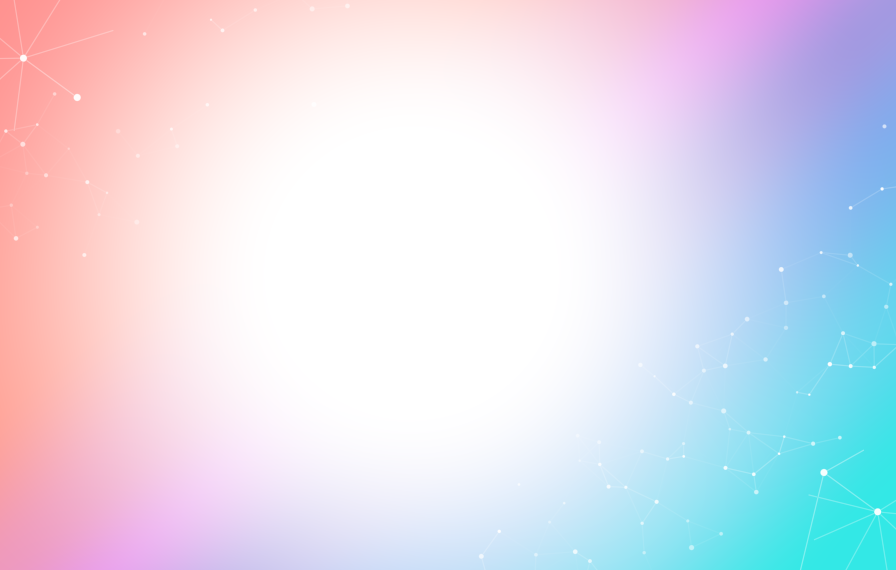
Reproduce this background procedurally as a WebGL 2 fragment shader.

```glsl
#version 300 es
precision highp float;

uniform vec2 u_resolution;
out vec4 fragColor;

const float CELL = 0.054;

float hash(vec2 p) {
  return fract(sin(dot(p, vec2(127.1, 311.7))) * 43758.5453);
}

// Position across the diagonal, from warm upper left to cool lower right
float across(vec2 p) {
  return dot(p, vec2(0.669, -0.743));
}

vec3 diagonalGradient(float s) {
  vec3 c = mix(vec3(1.0, 0.57, 0.56), vec3(1.0, 0.61, 0.56), smoothstep(-0.7, -0.25, s));
  c = mix(c, vec3(0.93, 0.60, 0.75), smoothstep(-0.22, 0.03, s));
  c = mix(c, vec3(0.90, 0.58, 0.92), smoothstep(0.0, 0.15, s));
  c = mix(c, vec3(0.64, 0.60, 0.88), smoothstep(0.12, 0.32, s));
  c = mix(c, vec3(0.50, 0.68, 0.93), smoothstep(0.3, 0.5, s));
  c = mix(c, vec3(0.38, 0.84, 0.93), smoothstep(0.45, 0.75, s));
  return mix(c, vec3(0.20, 0.91, 0.90), smoothstep(0.7, 0.95, s));
}

float dotShape(vec2 p, vec2 centre, float radius, float px) {
  return 1.0 - smoothstep(radius - px, radius + px, length(p - centre));
}

float lineShape(vec2 p, vec2 a, vec2 b, float px) {
  vec2 ab = b - a;
  float t = clamp(dot(p - a, ab) / dot(ab, ab), 0.0, 1.0);
  return 1.0 - smoothstep(0.0, 0.0008 + px, length(p - a - ab * t));
}

// Jittered node of a cell: xy is its place, z its strength (0 if absent)
vec3 node(vec2 cell) {
  vec2 jitter = vec2(hash(cell), hash(cell + 17.3));
  vec2 pos = (cell + 0.1 + 0.8 * jitter) * CELL;
  float s = across(pos);
  float warm = smoothstep(-0.68, -0.52, s) * (1.0 - smoothstep(-0.46, -0.2, s));
  warm *= smoothstep(0.38, 0.5, pos.y);
  float cool = smoothstep(0.42, 0.58, s) * (1.0 - smoothstep(0.76, 0.88, s));
  float chance = 0.6 * warm + 0.75 * cool;
  float strength = (0.4 + 0.6 * hash(cell + 5.9)) * (pos.x < 0.7 ? 0.75 : 1.0);
  return vec3(pos, hash(cell + 41.7) < chance ? strength : 0.0);
}

// Scattered nodes joined to their close neighbours
float network(vec2 p, float px) {
  float light = 0.0;
  vec2 home = floor(p / CELL);
  for (int y = -1; y <= 1; y++) {
    for (int x = -1; x <= 1; x++) {
      vec2 cell = home + vec2(x, y);
      vec3 a = node(cell);
      if (a.z == 0.0) continue;
      float radius = mix(0.0018, 0.0046, hash(cell + 73.1));
      light = max(light, a.z * dotShape(p, a.xy, radius, px));
      for (int k = 0; k < 4; k++) {
        vec3 b = node(cell + (k == 3 ? vec2(1, 0) : vec2(k - 1, 1)));
        float near = 1.0 - smoothstep(0.05, 0.09, distance(a.xy, b.xy));
        light = max(light, 0.3 * near * a.z * b.z * lineShape(p, a.xy, b.xy, px));
      }
    }
  }
  return light;
}

// Large node with a fan of thin rays
float hub(vec2 p, vec2 centre, float startAngle, float spread, float px) {
  float light = 0.95 * dotShape(p, centre, 0.0062, px);
  for (int i = 0; i < 7; i++) {
    float angle = startAngle + spread * float(i) / 7.0;
    float reach = 0.09 + 0.12 * hash(centre + float(i));
    vec2 tip = centre + reach * vec2(cos(angle), sin(angle));
    light = max(light, 0.28 * lineShape(p, centre, tip, px));
  }
  return light;
}

void main() {
  vec2 p = gl_FragCoord.xy / u_resolution.y;
  p.x *= 1.567 * u_resolution.y / u_resolution.x;
  float px = 0.8 / u_resolution.y;

  // Coloured rim around a soft white centre
  float rim = smoothstep(0.23, 0.9, distance(p, vec2(0.72, 0.52)));
  vec3 color = mix(vec3(1.0), diagonalGradient(across(p)), rim);

  // Nodes, hubs and the links between hubs
  vec2 warmA = vec2(0.041, 0.898), warmB = vec2(0.135, 0.829);
  vec2 coolA = vec2(1.441, 0.171), coolB = vec2(1.535, 0.102);
  float light = network(p, px);
  light = max(light, hub(p, warmA, 0.3, 5.0, px));
  light = max(light, 0.95 * dotShape(p, warmB, 0.0062, px));
  light = max(light, hub(p, coolB, 2.9, 4.6, px));
  light = max(light, 0.95 * dotShape(p, coolA, 0.0062, px));
  light = max(light, 0.35 * lineShape(p, warmA, warmB, px));
  light = max(light, 0.35 * lineShape(p, coolA, coolB, px));
  light = max(light, 0.35 * lineShape(p, coolA, vec2(1.4, 0.0), px));
  light = max(light, 0.35 * lineShape(p, coolA, vec2(1.51, 0.21), px));

  fragColor = vec4(mix(color, vec3(1.0), light), 1.0);
}
```
